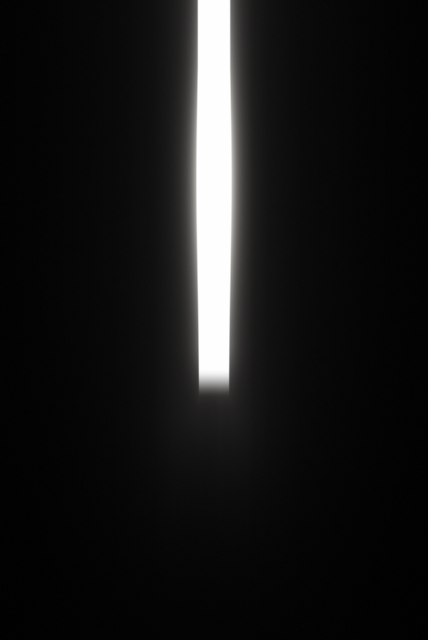
Write a WebGL 2 fragment shader that draws this background.

```glsl
#version 300 es
precision highp float;
// A vertical bar of white light hanging from the top edge in a dark space.
// The bar is a softly bulging box; two exponential halos, a fading tip,
// faint vertical streaks and a little grain make up the rest.

uniform vec2 u_resolution;
out vec4 fragColor;

// Lengths are fractions of the canvas height, measured from the bottom center.
const float BAR_HALF_WIDTH = 0.0232;
const float BAR_BULGE      = 0.0042;
const float BULGE_CENTER   = 0.72;
const float BULGE_SPREAD   = 0.21;
const float EDGE_SOFTNESS  = 0.0016;
const float TIP_SOLID      = 0.424;
const float TIP_END        = 0.378;
const float NEAR_REACH     = 0.0115;
const float WIDE_REACH     = 0.058;
const float WIDE_STRENGTH  = 0.135;
const float TIP_STRETCH    = 0.5;
const float STREAK_PITCH   = 0.0105;
const float STREAK_AMOUNT  = 0.07;
const float GRAIN_CELLS    = 512.0;
const float GRAIN_AMOUNT   = 0.006;
const vec3  GLOW_TINT      = vec3(1.0, 0.98, 0.96);
const vec3  CORE_COLOR     = vec3(0.995);

float hash(vec2 p) {
    return fract(sin(dot(p, vec2(12.9898, 78.233))) * 43758.5453);
}

// Smooth one-dimensional value noise
float noise(float x) {
    float cell = floor(x);
    float t = smoothstep(0.0, 1.0, fract(x));
    return mix(hash(vec2(cell, 3.0)), hash(vec2(cell + 1.0, 3.0)), t);
}

void main() {
    vec2 p = (gl_FragCoord.xy - vec2(0.5 * u_resolution.x, 0.0)) / u_resolution.y;

    // Bar profile, widest above the middle
    float rise = (p.y - BULGE_CENTER) / BULGE_SPREAD;
    float bulge = exp(-rise * rise);
    float halfWidth = BAR_HALF_WIDTH + BAR_BULGE * max(bulge, 0.5 * step(BULGE_CENTER, p.y));
    float side = abs(p.x) - halfWidth;
    float tipFade = smoothstep(TIP_END, TIP_SOLID, p.y);
    float softness = max(EDGE_SOFTNESS, 0.75 / u_resolution.y);
    float core = tipFade * (1.0 - smoothstep(-softness, softness, side));

    // Tight halo along the sides, strongest at the bulge
    float outside = max(side, 0.0);
    float nearGlow = (0.22 + 0.42 * bulge) * exp(-outside / NEAR_REACH);
    nearGlow *= smoothstep(TIP_END - 0.02, TIP_SOLID + 0.04, p.y);

    // Wide halo, spilling below the tip
    float below = max(TIP_END - p.y, 0.0) * TIP_STRETCH;
    float wideGlow = WIDE_STRENGTH * exp(-length(vec2(outside, below)) / WIDE_REACH);

    // Faint vertical streaks and the dim surroundings
    float streak = 1.0 + STREAK_AMOUNT * (2.0 * noise(p.x / STREAK_PITCH) - 1.0);
    float ambient = mix(0.008, 0.022, smoothstep(0.0, 0.6, p.y));
    ambient *= 1.0 - 0.5 * smoothstep(0.15, 0.34, abs(p.x));
    float light = (nearGlow + wideGlow) * streak + ambient;

    // Grain sits on the glow only, leaving the bar clean
    light += GRAIN_AMOUNT * (hash(floor(p * GRAIN_CELLS)) - 0.5);
    vec3 color = mix(GLOW_TINT * light, CORE_COLOR, core);
    fragColor = vec4(clamp(color, 0.0, 1.0), 1.0);
}
```
